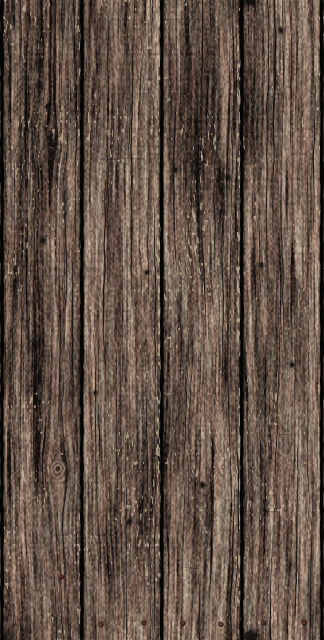
Give the GLSL for this texture, as a Shadertoy shader.

```glsl
// Weathered barn wood: four upright planks with grain, cracks, a knot and rusty nails.
#define PLANKS 4.0
#define PITCH 0.2468
#define FIRST_GAP 0.006
#define GAP_HALF 0.0052
#define CRACKS 15
#define PITS 3
#define SAW_MARKS 2
#define NAIL_RADIUS 0.0085
#define KNOT vec2(0.178, 0.526)
#define KNOT_RADIUS 0.030
#define CONTRAST 1.0

const vec3 SHADOW = vec3(0.065, 0.055, 0.048);
const vec3 BLEACHED = vec3(0.79, 0.71, 0.625);
const vec3 WARMTH = vec3(0.0, 0.032, 0.034);
const vec3 FLAKE = vec3(0.80, 0.73, 0.62);
const vec3 RUST = vec3(0.36, 0.20, 0.15);
const vec3 GAP = vec3(0.015, 0.015, 0.013);

float hash(vec2 p) {
    return fract(sin(dot(p, vec2(127.1, 311.7))) * 43758.55);
}

float noise(vec2 p) {
    vec2 i = floor(p), f = fract(p);
    f = f * f * (3.0 - 2.0 * f);
    return mix(mix(hash(i), hash(i + vec2(1, 0)), f.x),
               mix(hash(i + vec2(0, 1)), hash(i + vec2(1, 1)), f.x), f.y);
}

float fbm(vec2 p) {
    float sum = 0.0, amp = 0.53;
    for (int i = 0; i < 4; i++) {
        sum += amp * noise(p);
        p = p * 2.03 + 17.3;
        amp *= 0.5;
    }
    return sum;
}

// Antialiased coverage of everything closer than w
float cover(float d, float w, float px) {
    return clamp((w - abs(d)) / px + 0.5, 0.0, 1.0);
}

// Signed distance in y on a strip that wraps at height h
float wrapY(float dy, float h) {
    return mod(dy + 0.5 * h, h) - 0.5 * h;
}

void mainImage(out vec4 fragColor, in vec2 fragCoord) {
    float px = 1.0 / iResolution.x, height = iResolution.y * px;
    vec2 p = fragCoord * px;
    float cell = (p.x - FIRST_GAP) / PITCH;
    float id = mod(floor(cell), PLANKS), u = fract(cell);
    vec2 q = vec2(u * PITCH, p.y);
    float seed = id * 31.7 + 5.0;

    // Fibres wander and bend around the knots
    float g = q.x + 0.022 * (noise(vec2(q.x * 7.0 + seed, p.y * 2.2)) - 0.5)
                  + 0.004 * (noise(vec2(q.x * 25.0 + seed, p.y * 9.0)) - 0.5);
    for (int i = 0; i < 2; i++) {
        vec2 d = p - KNOT - float(i) * vec2(-0.02, 1.02);
        vec2 e = d / vec2(0.04, 0.085);
        g -= 0.75 * d.x * exp(-dot(e, e));
    }

    // Layered grain, from broad stains to fine speckle
    float broad = fbm(vec2(g * 14.0 + seed, p.y * 2.6));
    float bands = noise(vec2(g * 70.0 + seed, p.y * 2.2));
    float fibre = noise(vec2(g * 175.0 + seed, p.y * 5.0));
    float thread = noise(vec2(g * 260.0 + seed, p.y * 22.0));
    float speckle = noise(vec2(q.x * 240.0 + seed, p.y * 130.0));
    float stain = smoothstep(0.62, 0.95, noise(vec2(g * 17.0 + seed * 3.0, p.y * 1.9)));
    float tone = 0.535 + 0.36 * (broad - 0.5) + 0.28 * (bands - 0.5) + 0.40 * (fibre - 0.5)
               + 0.30 * (thread - 0.5) + 0.34 * (speckle - 0.5) - 0.15 * stain;
    tone += mix(-0.035, 0.04, id / 3.0) + 0.20 * (u - 0.5) * step(2.5, id);
    tone -= 0.28 * smoothstep(0.68, 0.9, noise(vec2(g * 140.0 + seed, p.y * 3.6 + 9.0)));

    // Growth rings of the knot
    vec2 k = (p - KNOT) * vec2(1.0, 0.85);
    float r = length(k) + 0.006 * (noise(p * 60.0) - 0.5);
    float rings = 0.52 + 0.15 * cos(r * 640.0) - 0.35 * smoothstep(0.008, 0.002, r);
    tone = mix(tone, rings + 0.3 * (speckle - 0.5), 0.85 * smoothstep(KNOT_RADIUS, KNOT_RADIUS * 0.7, r));

    tone = clamp(0.5 + CONTRAST * (tone - 0.5), 0.0, 1.0);
    vec3 col = mix(SHADOW, BLEACHED, tone) - WARMTH * 4.0 * tone * (1.0 - tone);
    col *= 1.0 + 0.08 * (noise(vec2(g * 90.0, p.y * 9.0) + seed) - 0.5) * vec3(1.0, -0.6, -0.8);

    // Pale flakes, denser on the worn right edges
    float wornEdge = smoothstep(0.016, 0.004, PITCH - q.x - GAP_HALF) * (id > 0.5 && id < 2.5 ? 1.0 : 0.4);
    float chips = noise(vec2(g * 210.0 + seed, p.y * 75.0 + 3.0));
    float patches = noise(vec2(q.x * 16.0 + seed, p.y * 7.0 + 40.0));
    float flakes = smoothstep(0.84, 1.0, chips + 0.26 * (patches - 0.5) + 0.26 * wornEdge);
    col = mix(col, FLAKE, 0.7 * flakes);

    // Long tapered cracks along the grain
    for (int i = 0; i < CRACKS; i++) {
        vec2 s = vec2(seed + float(i) * 3.1, 1.0);
        float t = wrapY(p.y - hash(s) * height, height) / mix(0.08, 0.50, hash(s + 1.0));
        float taper = max(0.0, 1.0 - t * t);
        float d = g - hash(s + 2.0) * PITCH + 0.005 * (noise(vec2(p.y * 14.0, s.x)) - 0.5)
                + 0.002 * (noise(vec2(p.y * 50.0, s.x)) - 0.5);
        float w = mix(0.0007, 0.0023, hash(s + 3.0)) * taper;
        col = mix(col, SHADOW, 0.9 * cover(d, w, px) * smoothstep(0.0, 0.3, taper));
    }

    // Faint cross-grain saw marks
    for (int i = 0; i < SAW_MARKS; i++) {
        float y = hash(vec2(seed, float(i) + 20.0)) * height + 0.006 * noise(vec2(q.x * 30.0, seed));
        col *= 1.0 - 0.3 * cover(p.y - y, 0.0009, px) * smoothstep(0.35, 0.65, noise(vec2(q.x * 22.0, y * 50.0)));
    }

    // Small pits, and a broken knot hole at the wrapping end of the last plank
    for (int i = 0; i <= PITS; i++) {
        vec2 s = vec2(seed + float(i) * 5.3, 60.0);
        bool hole = i == PITS;
        vec2 c = hole ? vec2(0.026, 0.008) : vec2(mix(0.1, 0.9, hash(s)) * PITCH, hash(s + 1.0) * height);
        float size = hole ? 0.019 * step(2.5, id) : mix(0.004, 0.007, hash(s + 2.0));
        vec2 d = vec2(q.x - c.x, 0.8 * wrapY(p.y - c.y, height));
        float dist = length(d) + 0.5 * size * (noise(p * 140.0) - 0.5);
        col *= 1.0 - 0.35 * smoothstep(size * 2.0 + px, size, dist);
        col = mix(col, SHADOW, 0.9 * smoothstep(size + px, size * 0.6, dist) * step(0.001, size));
    }

    // A pair of rusty nails per plank, with a stain running down
    for (int i = 0; i < 2; i++) {
        float jitter = hash(vec2(seed, float(i) + 80.0)) - 0.5;
        vec2 c = vec2((0.25 + 0.5 * float(i) + 0.06 * jitter) * PITCH, (id < 0.5 ? 0.195 : 0.05) + 0.008 * jitter);
        vec2 d = q - c;
        float streak = smoothstep(0.008, 0.0, abs(d.x)) * smoothstep(-0.12, 0.0, d.y) * step(d.y, 0.0);
        col = mix(col, RUST, 0.45 * streak * fibre);
        col = mix(col, SHADOW, 0.8 * cover(length(d), NAIL_RADIUS, px));
        col = mix(col, RUST * (0.7 + 0.6 * speckle), cover(length(d - vec2(-0.001, 0.001)), NAIL_RADIUS * 0.7, px));
    }

    // Shaded, slightly ragged plank edges and the black gaps
    float edge = min(q.x, PITCH - q.x) - 0.003 * (noise(vec2(p.y * 45.0, seed + step(0.5, u))) - 0.5);
    col *= mix(0.65, 1.0, max(smoothstep(GAP_HALF, GAP_HALF + 0.007, edge), 0.8 * flakes));
    col = mix(col, GAP, cover(edge, GAP_HALF, px));

    fragColor = vec4(col, 1.0);
}
```
